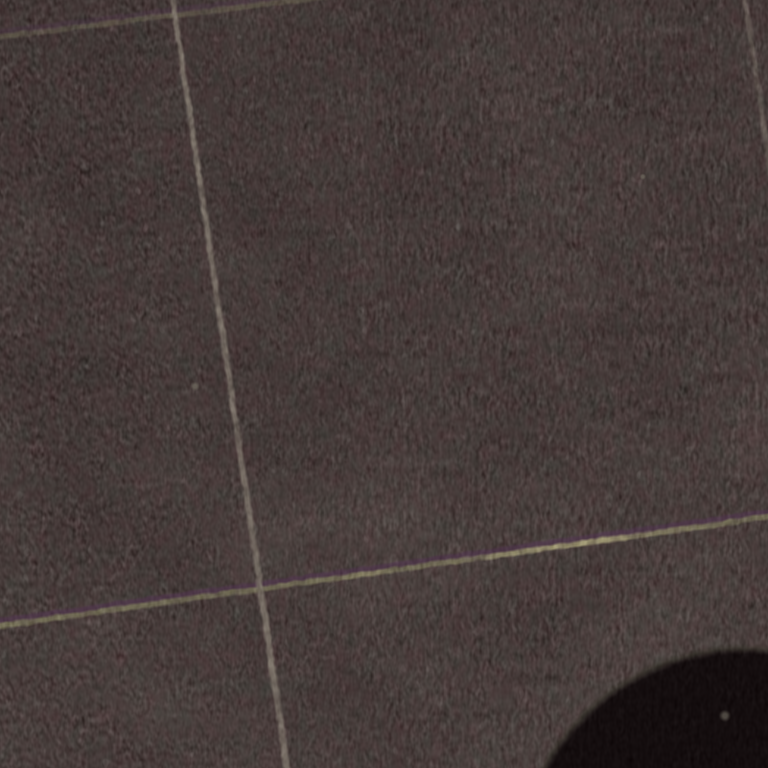
A WebGL 1 fragment shader for this texture:

```glsl
precision highp float;

uniform vec2 u_resolution;

const vec3 TILE_DARK = vec3(0.238, 0.198, 0.194);
const vec3 TILE_LIGHT = vec3(0.312, 0.270, 0.260);
const vec3 GROUT_GREY = vec3(0.500, 0.465, 0.425);
const vec3 GROUT_OLIVE = vec3(0.460, 0.440, 0.345);
const vec3 GROUT_GLINT = vec3(0.620, 0.590, 0.450);
const vec3 FRINGE_PURPLE = vec3(0.310, 0.215, 0.295);
const vec3 DISC_BLACK = vec3(0.078, 0.052, 0.056);
const vec3 DISC_RIM = vec3(0.190, 0.190, 0.145);
const vec3 SPECK_LIGHT = vec3(0.450, 0.430, 0.385);

vec2 hashGradient(vec2 cell) {
  vec3 p = fract(cell.xyx * vec3(0.1031, 0.1030, 0.0973));
  p += dot(p, p.yzx + 33.33);
  return fract((p.xx + p.yz) * p.zy) * 2.0 - 1.0;
}

float gradientNoise(vec2 p) {
  vec2 i = floor(p);
  vec2 f = p - i;
  vec2 w = f * f * f * (f * (f * 6.0 - 15.0) + 10.0);
  float a = dot(hashGradient(i), f);
  float b = dot(hashGradient(i + vec2(1.0, 0.0)), f - vec2(1.0, 0.0));
  float c = dot(hashGradient(i + vec2(0.0, 1.0)), f - vec2(0.0, 1.0));
  float d = dot(hashGradient(i + 1.0), f - 1.0);
  return mix(mix(a, b, w.x), mix(c, d, w.x), w.y);
}

float fbm(vec2 p) {
  float sum = 0.0;
  float amplitude = 1.0;
  for (int i = 0; i < 5; i++) {
    sum += amplitude * gradientNoise(p);
    p = p * 2.03 + 17.3;
    amplitude *= 0.7;
  }
  return sum;
}

// Soft band of the given half width around zero.
float band(float dist, float halfWidth, float blur) {
  return 1.0 - smoothstep(halfWidth - blur, halfWidth + blur, abs(dist));
}

// Distance to the nearest whole value of t, signed, in canvas units.
float lineDistance(float t, float spacing) {
  return (t - floor(t + 0.5)) * spacing;
}

float speck(vec2 uv, vec2 center, float radius) {
  return 1.0 - smoothstep(0.2 * radius, radius, length(uv - center));
}

// Fine grain, drawn out vertically towards the right, in uneven patches.
float grain(vec2 uv) {
  float streaks = gradientNoise(uv * vec2(170.0, 64.0) + 7.0);
  float tilted = gradientNoise(vec2(uv.x + 0.45 * uv.y, uv.y - 0.3 * uv.x) * vec2(135.0, 95.0));
  float fine = gradientNoise(uv * vec2(245.0, 140.0) + 31.0);
  float patches = 1.0 + 0.9 * gradientNoise(uv * vec2(34.0, 26.0) + 61.0);
  return (mix(tilted, streaks, smoothstep(0.05, 0.6, uv.x)) + 0.8 * fine) * patches;
}

vec3 tileSurface(vec2 uv, float grainValue) {
  float mottle = fbm(uv * 5.0 + 3.0);
  float level = 0.48 + 0.42 * mottle - 0.30 * (uv.y - 0.5) + 0.14 * (uv.x - 0.5);
  vec3 color = mix(TILE_DARK, TILE_LIGHT, level);
  float tint = gradientNoise(uv * vec2(80.0, 52.0) + 50.0)
             + 0.7 * gradientNoise(uv * 24.0 + 80.0);
  color += tint * vec3(0.022, -0.013, -0.002);
  float fleckNoise = gradientNoise(uv * vec2(98.0, 66.0) + 90.0);
  float flecks = smoothstep(0.28, 0.6, fleckNoise) - 0.6 * smoothstep(0.3, 0.6, -fleckNoise);
  return color + grainValue * 0.088 + flecks * 0.055;
}

void main() {
  vec2 uv = gl_FragCoord.xy / u_resolution;
  float blur = max(0.0025, 0.8 / min(u_resolution.x, u_resolution.y));
  float grainValue = grain(uv);
  vec3 color = tileSurface(uv, grainValue);

  // Tilted joint grid, in tile units
  float rowSpacing = 0.767 - 0.018 * uv.x;
  float column = (uv.x - 0.374 + 0.149 * uv.y) / 0.745;
  float row = (uv.y - 0.185 - 0.142 * uv.x) / rowSpacing;
  float columnFade = mix(0.85, 0.5, clamp(floor(column + 0.5), 0.0, 1.0));
  float rowFade = mix(0.9, 0.45, clamp(floor(row + 0.5), 0.0, 1.0));
  float wobble = 0.0018 * gradientNoise(uv * 24.0) + 0.0022 * gradientNoise(uv * 90.0);
  float columnDist = lineDistance(column, 0.737) + wobble;
  float rowDist = lineDistance(row, rowSpacing * 0.99) + wobble;

  // Horizontal joints: purple upper fringe, olive core, uneven glints
  float wear = clamp(0.9 + 0.6 * gradientNoise(uv * 38.0 + 11.0)
                         + 0.5 * gradientNoise(uv * 95.0 + 23.0), 0.0, 1.15);
  float glint = band(uv.x - 0.75, 0.11, 0.09) + 0.6 * band(uv.x - 0.48, 0.02, 0.03);
  vec3 rowColor = mix(GROUT_OLIVE, GROUT_GLINT, clamp(glint, 0.0, 1.0) * step(row, 0.5));
  vec3 fringeColor = FRINGE_PURPLE + grainValue * 0.04;
  color = mix(color, fringeColor, band(rowDist - 0.0062, 0.0038, blur) * rowFade * 0.85);
  color = mix(color, rowColor + grainValue * 0.08, band(rowDist, 0.0036, blur) * rowFade * wear);

  // Vertical joints, slightly finer towards the top
  float columnWidth = mix(0.0042, 0.0032, uv.y);
  float columnMask = band(columnDist, columnWidth, blur) * columnFade * wear;
  color = mix(color, GROUT_GREY + grainValue * 0.07, columnMask);

  // Small pale chips
  float chips = speck(uv, vec2(0.254, 0.497), 0.007) + speck(uv, vec2(0.837, 0.770), 0.005);
  color = mix(color, SPECK_LIGHT, 0.7 * chips);

  // Dark disc at the lower right, with a faint green rim
  float discDist = length(uv - vec2(0.970, -0.143)) - 0.297 + wobble;
  color = mix(color, DISC_RIM, 0.5 * band(discDist, 0.004, 0.005));
  vec3 discColor = DISC_BLACK + grainValue * 0.03;
  discColor = mix(discColor, SPECK_LIGHT, 0.6 * speck(uv, vec2(0.944, 0.068), 0.009));
  color = mix(color, discColor, 1.0 - smoothstep(-0.008, 0.004, discDist));

  gl_FragColor = vec4(clamp(color, 0.0, 1.0), 1.0);
}
```
